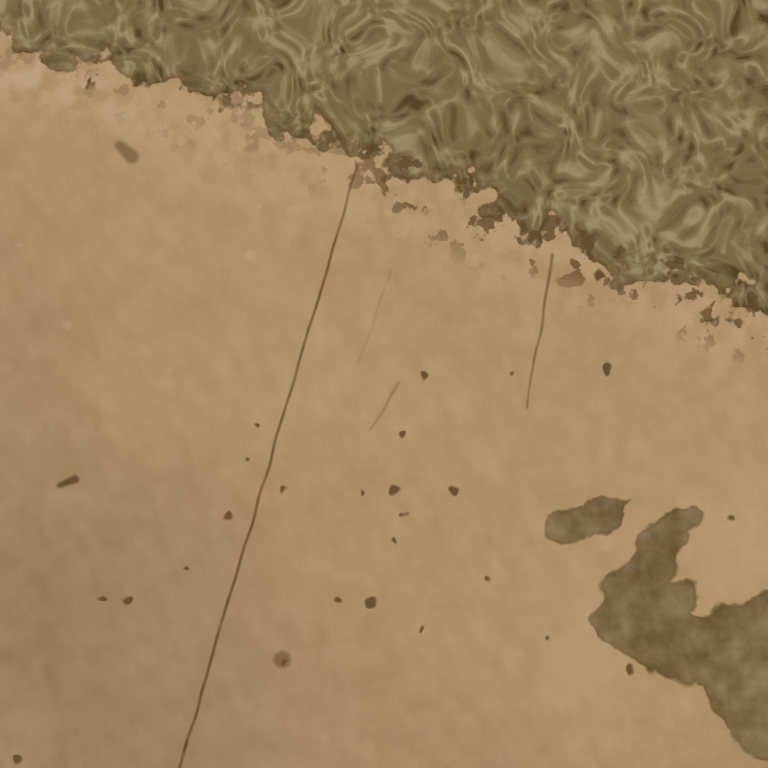
A WebGL 1 fragment shader for this texture:

```glsl
precision highp float;
// Dry sandy ground with a ragged grass bank, thin cracks and a worn dark patch.
uniform vec2 u_resolution;

const vec3 SAND = vec3(0.69, 0.57, 0.415);
const vec3 SAND_DUSK = vec3(0.585, 0.48, 0.355);
const vec3 SAND_PALE = vec3(0.75, 0.64, 0.50);
const vec3 GRASS_DARK = vec3(0.33, 0.265, 0.15);
const vec3 GRASS_MID = vec3(0.475, 0.405, 0.275);
const vec3 GRASS_LIGHT = vec3(0.62, 0.55, 0.41);
const vec3 PATCH = vec3(0.46, 0.385, 0.255);
const vec3 SOIL = vec3(0.32, 0.23, 0.12);
const float BANK_HEIGHT = 0.967;
const float BANK_SLOPE = 0.375;
const float SPECK_CELLS = 26.0;
const float CRACK_WIDTH = 0.0018;

float hash(vec2 p) {
  vec3 q = fract(p.xyx * 0.1031);
  q += dot(q, q.yzx + 33.33);
  return fract((q.x + q.y) * q.z);
}

float noise(vec2 p) {
  vec2 i = floor(p), f = fract(p);
  f = f * f * (3.0 - 2.0 * f);
  return mix(mix(hash(i), hash(i + vec2(1, 0)), f.x),
             mix(hash(i + vec2(0, 1)), hash(i + vec2(1, 1)), f.x), f.y);
}

float fbm(vec2 p) {
  float sum = 0.0, amp = 0.5;
  for (int i = 0; i < 4; i++) {
    sum += amp * noise(p);
    p = mat2(1.6, 1.2, -1.2, 1.6) * p + 7.3;
    amp *= 0.5;
  }
  return sum / 0.9375;
}

// Distance to a segment whose radius runs from ra to rb.
float capsule(vec2 p, vec2 a, vec2 b, float ra, float rb) {
  vec2 d = b - a;
  float t = clamp(dot(p - a, d) / dot(d, d), 0.0, 1.0);
  return length(p - a - d * t) - mix(ra, rb, t);
}

float fill(float d, float soft) { return 1.0 - smoothstep(-soft, soft, d); }

float glow(vec2 p, vec2 c, vec2 size) {
  vec2 q = (p - c) / size;
  return exp(-dot(q, q));
}

float patchDistance(vec2 p) {
  float d = capsule(p, vec2(0.733, 0.312), vec2(0.785, 0.327), 0.021, 0.023);
  d = min(d, capsule(p, vec2(0.785, 0.327), vec2(0.820, 0.349), 0.022, 0.002));
  d = min(d, capsule(p, vec2(0.845, 0.295), vec2(0.900, 0.328), 0.018, 0.020));
  d = min(d, capsule(p, vec2(0.880, 0.300), vec2(0.815, 0.220), 0.022, 0.036));
  d = min(d, capsule(p, vec2(0.815, 0.200), vec2(0.905, 0.150), 0.042, 0.046));
  d = min(d, capsule(p, vec2(0.860, 0.210), vec2(0.895, 0.220), 0.032, 0.020));
  d = min(d, capsule(p, vec2(0.945, 0.165), vec2(1.020, 0.180), 0.045, 0.055));
  return min(d, capsule(p, vec2(0.960, 0.120), vec2(1.000, 0.060), 0.047, 0.050));
}

// Hashed dots; density sets how many cells are filled.
float specks(vec2 p, float cells, float density, float size) {
  p += (vec2(noise(p * 90.0), noise(p * 90.0 + 40.0)) - 0.5) * 0.008;
  vec2 id = floor(p * cells);
  vec2 jitter = 0.25 + 0.5 * vec2(hash(id + 11.0), hash(id + 37.0));
  float r = size * (0.5 + hash(id + 71.0));
  return fill(length(p - (id + jitter) / cells) - r, 0.0022) * step(hash(id), density);
}

void main() {
  vec2 p = gl_FragCoord.xy / u_resolution;
  float px = 1.0 / u_resolution.y;
  float broad = fbm(p * 6.0), fine = fbm(p * 48.0 + 9.0);
  float grain = fbm(vec2(p.x * 60.0 + p.y * 16.0, p.y * 34.0));
  float bank = p.y - BANK_HEIGHT + BANK_SLOPE * p.x;

  // Sand: broad tones, dust and bright flecks
  float dusk = glow(p, vec2(0.08, 0.16), vec2(0.26, 0.24)) * 0.8
             + glow(p, vec2(0.0, 0.62), vec2(0.24, 0.22)) * 0.3
             + glow(p, vec2(0.5, -0.05), vec2(0.6, 0.18)) * 0.3;
  vec3 col = mix(SAND, SAND_DUSK, clamp(dusk + (broad - 0.5) * 0.5, 0.0, 1.0));
  col += (fine - 0.5) * 0.045 + (grain - 0.5) * 0.04;
  float rim = glow(vec2(bank, 0.0), vec2(-0.04, 0.0), vec2(0.05, 1.0));
  float pale = rim * (0.35 + 0.6 * smoothstep(0.3, 0.0, p.x)) * smoothstep(0.3, 0.7, fine);
  pale += 0.4 * glow(p, vec2(0.96, 0.29), vec2(0.07, 0.07));
  pale += 0.35 * glow(p, vec2(0.76, 0.16), vec2(0.05, 0.10));
  float flecks = glow(p, vec2(0.2, 0.7), vec2(0.2, 0.17));
  pale += flecks * specks(p, 20.0, 0.25, 0.005) * 0.7;
  col = mix(col, SAND_PALE, clamp(pale, 0.0, 1.0));

  // Cracks and faint scratches
  vec2 w = p + vec2((noise(p * 28.0) - 0.5) * 0.004, 0.0);
  float crack = fill(capsule(w, vec2(0.234, 0.0), vec2(0.465, 0.785), CRACK_WIDTH, 0.0012), px + 0.0008);
  crack = max(crack, 0.75 * fill(capsule(w, vec2(0.686, 0.469), vec2(0.720, 0.668), 0.0008, CRACK_WIDTH), px + 0.0008));
  crack = max(crack, 0.45 * fill(capsule(w, vec2(0.482, 0.44), vec2(0.518, 0.501), 0.0005, 0.002), 0.003));
  crack = max(crack, 0.22 * fill(capsule(w, vec2(0.469, 0.53), vec2(0.508, 0.648), 0.001, 0.001), 0.003));
  col = mix(col, SOIL, crack * (0.5 + 0.4 * noise(p * 70.0)));

  // Scattered soil crumbs
  float density = 0.03 + 0.24 * glow(p, vec2(0.42, 0.29), vec2(0.22, 0.11));
  float crumbs = specks(p, SPECK_CELLS, density, 0.0045);
  crumbs = max(crumbs, fill(capsule(w, vec2(0.078, 0.368), vec2(0.098, 0.376), 0.003, 0.005), 0.003));
  crumbs = max(crumbs, 0.6 * fill(capsule(w, vec2(0.155, 0.811), vec2(0.172, 0.796), 0.006, 0.009), 0.004));
  crumbs = max(crumbs, 0.6 * fill(length(w - vec2(0.368, 0.141)) - 0.011, 0.004));
  col = mix(col, SOIL, crumbs * 0.75);

  // Worn patch
  float worn = patchDistance(p) + (fbm(p * 32.0) - 0.5) * 0.026;
  vec3 wornCol = PATCH + (fine - 0.5) * 0.22 + (broad - 0.5) * 0.12;
  wornCol -= 0.07 * fill(abs(worn) - 0.002, 0.004);
  col = mix(col, wornCol, fill(worn, 0.003) * 0.93);

  // Grass bank: warped ridged strands with a broken edge
  vec2 g = p + (vec2(noise(p * 22.0), noise(p * 22.0 + 50.0)) - 0.5) * 0.05;
  float strands = 1.0 - abs(2.0 * noise(vec2(g.x * 75.0 + g.y * 30.0, g.y * 48.0 - g.x * 18.0)) - 1.0);
  float tone = 0.55 * fbm(g * 58.0) + 0.3 * strands + 0.15 * broad;
  vec3 grass = mix(GRASS_DARK, GRASS_MID, smoothstep(0.22, 0.48, tone));
  grass = mix(grass, GRASS_LIGHT, smoothstep(0.48, 0.78, tone));
  float ragged = bank + (broad - 0.5) * 0.05 + (fbm(p * 36.0 + 20.0) - 0.5) * 0.13;
  grass = mix(grass, SOIL, 0.4 * glow(vec2(ragged, 0.0), vec2(0.0), vec2(0.016, 1.0)));
  col = mix(col, grass, smoothstep(-0.006, 0.006, ragged));

  // Loose clumps below the bank
  float fringe = smoothstep(-0.10, -0.02, bank) * (0.3 + 0.7 * smoothstep(0.4, 0.55, p.x));
  float clump = smoothstep(0.60, 0.68, fbm(p * 52.0 + 3.0)) * fringe * step(bank, 0.03);
  col = mix(col, SOIL + 0.05, clump * 0.75);

  gl_FragColor = vec4(clamp(col, 0.0, 1.0), 1.0);
}
```
